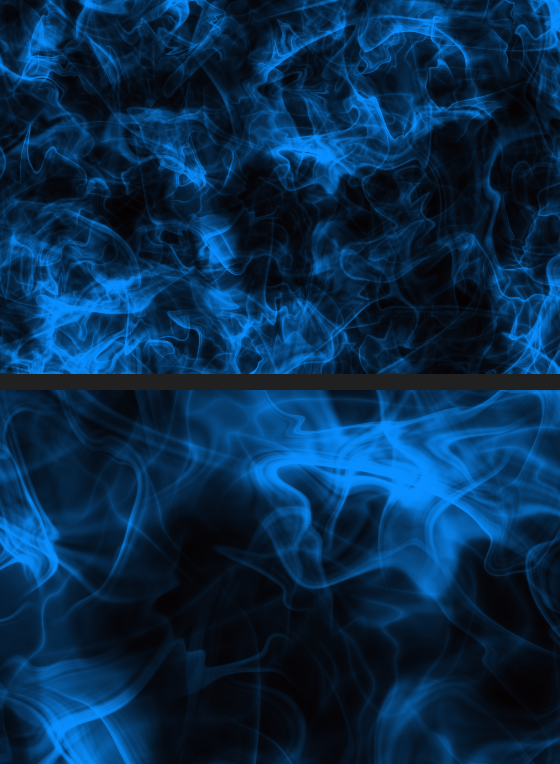
Top, the full canvas; bottom, a detail of the centre.
Give the GLSL for this background, as a Shadertoy shader.

```glsl
// Blue smoke on black: curled, sharp-edged veils and fine wisps drifting through soft haze.

const vec3  NIGHT         = vec3(0.018, 0.003, 0.006);
const vec3  SMOKE_BLUE    = vec3(0.012, 0.555, 1.0);
const int   VEIL_COUNT    = 12;
const float VEIL_SCALE    = 2.0;   // cells per canvas height, first veil
const float VEIL_GROWTH   = 1.15;  // scale ratio between veils
const float VEIL_GAIN     = 1.05;
const float VEIL_FALLOFF  = 8.0;   // fade behind the sharp edge
const float EDGE_WIDTH    = 0.012;
const float RIM_GAIN      = 0.5;
const float STREAK_FREQ   = 20.0;
const float CURL_STRENGTH = 0.62;
const int   WISP_COUNT    = 4;
const float WISP_SCALE    = 3.5;
const float WISP_GAIN     = 0.3;
const float HAZE_SCALE    = 2.3;
const float HAZE_GAIN     = 0.26;

mat2 rotation(float angle) {
    float c = cos(angle), s = sin(angle);
    return mat2(c, s, -s, c);
}

float hash(vec2 cell) {
    vec3 h = fract(vec3(cell.xyx) * 0.1031);
    h += dot(h, h.yzx + 33.33);
    return fract((h.x + h.y) * h.z);
}

// Slope of a randomly turned unit gradient at one lattice corner.
float cornerSlope(vec2 cell, vec2 corner, vec2 local) {
    float angle = 6.28319 * hash(cell + corner);
    return dot(vec2(cos(angle), sin(angle)), local - corner);
}

// Signed gradient noise, roughly -0.7 to 0.7.
float noise(vec2 p) {
    vec2 cell = floor(p), f = p - cell;
    vec2 u = f * f * f * (f * (f * 6.0 - 15.0) + 10.0);
    vec2 e = vec2(0.0, 1.0);
    return mix(mix(cornerSlope(cell, e.xx, f), cornerSlope(cell, e.yx, f), u.x),
               mix(cornerSlope(cell, e.xy, f), cornerSlope(cell, e.yy, f), u.x), u.y);
}

float fbm(vec2 p) {
    float sum = 0.0, amp = 1.0;
    for (int i = 0; i < 5; i++) {
        sum += amp * noise(p);
        p = rotation(0.7) * p * 2.03 + 7.7;
        amp *= 0.5;
    }
    return sum;
}

// Layered sines that fold the plane into curls.
vec2 curl(vec2 p, float seed) {
    float freq = 1.9, strength = CURL_STRENGTH;
    for (int i = 0; i < 5; i++) {
        vec2 phase = seed * vec2(2.7, 4.1) + float(i) * vec2(1.3, 2.9);
        p += strength / freq * sin(freq * p.yx + phase);
        p = rotation(1.2) * p;
        freq *= 1.75;
        strength *= 0.92;
    }
    return p;
}

// Fine threads that run along the level lines of a fold.
float threads(float fold, float along, float slope, float freq) {
    float fineness = freq * slope;
    return noise(vec2(fold * freq, along)) / (1.0 + 1.5 * fineness * fineness);
}

// One sheet of smoke: a crisp fold, a soft tail and streaks along it.
float veil(vec2 p, float scale, float seed) {
    vec2 base = rotation(seed * 2.4) * p * scale + seed * vec2(17.3, 9.1);
    vec2 q = curl(base, seed);
    float fold = noise(q * vec2(0.75, 1.15));
    float slope = fwidth(fold);
    float width = max(EDGE_WIDTH, 0.7 * slope);
    float sheet = smoothstep(-width, width, fold) * exp(-VEIL_FALLOFF * max(fold, 0.0));
    float rim = RIM_GAIN * exp(-abs(fold) / width);
    float streaks = 0.6 + 1.2 * threads(fold, q.x * 0.8 + 40.0, slope, STREAK_FREQ)
                        + 0.8 * threads(fold, q.x * 1.3 + 71.0, slope, 2.3 * STREAK_FREQ);
    // Undo the turns of the curl so that the patches follow it loosely.
    vec2 drift = mix(base, rotation(-6.0) * q, 0.5);
    float patches = smoothstep(-0.1, 0.42, noise(drift * 0.7 + 63.0));
    return (sheet + rim) * max(streaks, 0.0) * patches;
}

// Thin stretched filaments.
float wisp(vec2 p, float scale, float seed) {
    vec2 base = rotation(seed * 1.9) * p * scale + seed * vec2(11.9, 23.7);
    vec2 q = curl(base, seed + 0.5);
    float ridge = noise(q * vec2(0.5, 2.2));
    float width = max(0.045, 0.6 * fwidth(ridge));
    return exp(-abs(ridge) / width) * smoothstep(-0.25, 0.4, noise(base * 0.8 + 17.0));
}

// Broad cloudiness, pulled into wisps.
float haze(vec2 p) {
    vec2 q = p * HAZE_SCALE + 5.0;
    vec2 pull = vec2(fbm(q), fbm(q + 31.7));
    float cloud = fbm(q + 0.9 * pull) + 0.35 * noise(p * 1.3 + 12.0);
    return smoothstep(-0.42, 0.66, cloud);
}

void mainImage(out vec4 fragColor, in vec2 fragCoord) {
    vec2 p = fragCoord / iResolution.y;

    float smoke = 0.0, scale = VEIL_SCALE;
    for (int i = 0; i < VEIL_COUNT; i++) {
        float weight = mix(1.1, 0.85, float(i) / float(VEIL_COUNT - 1));
        smoke += weight * veil(p, scale, float(i) + 1.0);
        scale *= VEIL_GROWTH;
    }
    for (int i = 0; i < WISP_COUNT; i++)
        smoke += WISP_GAIN * wisp(p, WISP_SCALE * (1.0 + 0.4 * float(i)), float(i) + 1.0);

    float cloud = haze(p);
    float density = HAZE_GAIN * cloud + VEIL_GAIN * smoke * (0.25 + 1.15 * cloud);
    density /= pow(1.0 + pow(density, 6.0), 1.0 / 6.0); // soft highlight limit

    fragColor = vec4(NIGHT + SMOKE_BLUE * density, 1.0);
}
```
